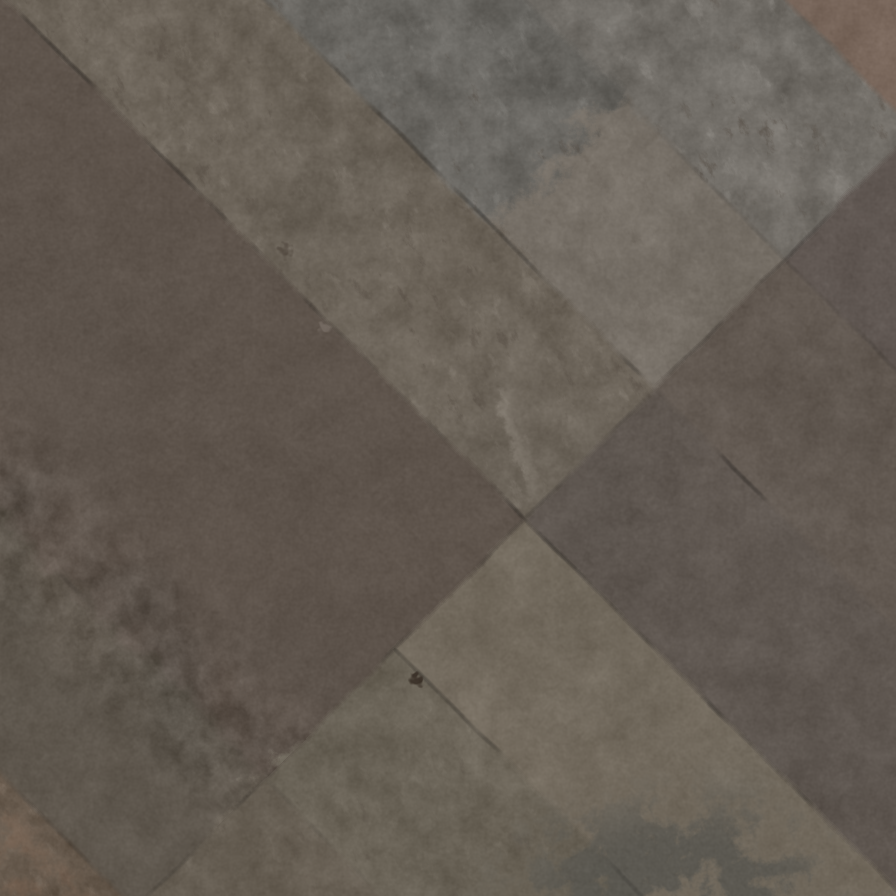
Reproduce this texture procedurally as a three.js fragment shader.

```glsl
// Slate floor laid on the diagonal: slabs one or two rows wide meet along a cross seam.
// The canvas is turned 45 degrees about a junction, rows pick the stone tones,
// and layered gradient noise adds clouding, cleft marks, stains and grain.
varying vec2 vUv;

const float ROW = 0.205;   // width of one row of slabs
const float BUTT = -0.257; // short joint inside one row

vec2 gradientAt(vec2 cell) {
  vec2 h = vec2(dot(cell, vec2(127.1, 311.7)), dot(cell, vec2(269.5, 183.3)));
  return -1.0 + 2.0 * fract(sin(h) * 43758.55);
}

float noise(vec2 p) {
  vec2 i = floor(p), f = fract(p);
  vec2 w = f * f * f * (f * (f * 6.0 - 15.0) + 10.0);
  float a = dot(gradientAt(i), f);
  float b = dot(gradientAt(i + vec2(1.0, 0.0)), f - vec2(1.0, 0.0));
  float c = dot(gradientAt(i + vec2(0.0, 1.0)), f - vec2(0.0, 1.0));
  float d = dot(gradientAt(i + 1.0), f - 1.0);
  return mix(mix(a, b, w.x), mix(c, d, w.x), w.y);
}

float fbm(vec2 p) {
  float sum = 0.0, amp = 0.6;
  for (int i = 0; i < 5; i++) {
    sum += amp * noise(p);
    p = mat2(1.6, 1.2, -1.2, 1.6) * p + 7.3;
    amp *= 0.58;
  }
  return sum;
}

// Stone tone in rgb, strength of its mottling in a
vec4 stone(vec2 q) {
  float row = floor(q.y / ROW);
  if (q.x < 0.0) {
    if (row < -3.0) return vec4(0.40, 0.35, 0.30, 0.20);
    if (row < -2.0) return vec4(0.366, 0.337, 0.300, 0.08);
    if (row < 0.0) return vec4(0.364, 0.325, 0.293, 0.05);
    if (row < 1.0) return vec4(0.418, 0.387, 0.346, 0.14);
    if (row < 2.0) return q.x < BUTT ? vec4(0.412, 0.402, 0.382, 0.17)
                                     : vec4(0.458, 0.431, 0.397, 0.10);
    if (row < 3.0) return vec4(0.440, 0.424, 0.400, 0.17);
    return vec4(0.47, 0.40, 0.355, 0.08);
  }
  if (row < -2.0) return vec4(0.394, 0.362, 0.318, 0.11);
  if (row < -1.0) return vec4(0.412, 0.385, 0.338, 0.12);
  if (row < 0.0) return vec4(0.448, 0.415, 0.366, 0.09);
  if (row < 1.0) return vec4(0.368, 0.337, 0.312, 0.08);
  if (row < 2.0) return vec4(0.382, 0.347, 0.317, 0.08);
  return vec4(0.372, 0.338, 0.318, 0.06);
}

// Soft dark line of half width w at distance d
float line(float d, float w) {
  return 1.0 - smoothstep(w * 0.2, w * 1.8, abs(d));
}

// Irregular chip with a noisy rim
float mark(vec2 p, vec2 centre, float radius) {
  float d = length(p - centre) + 1.1 * radius * noise(p * 160.0);
  return 1.0 - smoothstep(radius * 0.3, radius, d);
}

void main() {
  vec2 p = vUv;
  float cloud = fbm(p * 8.0 + 3.0);
  float detail = fbm(p * 27.0 + 11.0);
  float drift = fbm(p * 3.5 + 21.0);

  // Turned frame: x runs down-right along the rows, y up-right across them
  vec2 d = p - vec2(0.586, 0.421);
  vec2 q = vec2(d.x - d.y, d.x + d.y) * 0.7071;
  q += 0.003 * vec2(noise(p * 16.0), noise(p * 16.0 + 40.0));

  // Crumbled outlines: strongest at the butt joint and the worn lower rows
  float left = step(q.x, 0.0);
  float crumble = 0.005 + left * (0.05 * line(q.y + 2.0 * ROW, 0.05)
                + 0.09 * line(q.x - BUTT, 0.06) * line(q.y - 1.5 * ROW, 0.10));
  vec2 edge = q + crumble * vec2(detail, 0.6 * detail + 0.4 * cloud);
  float soft = 0.0022 + 0.06 * crumble;

  // Slab tones, averaged over a small square for soft edges
  vec4 slab = vec4(0.0);
  for (int i = 0; i < 25; i++) {
    vec2 o = vec2(mod(float(i), 5.0), floor(float(i) / 5.0)) - 2.0;
    slab += stone(edge + o * soft * 0.6) / 25.0;
  }
  vec3 color = slab.rgb;

  // Clouding, with a slight warm drift
  color += slab.a * (0.6 * cloud + 0.75 * detail);
  color += drift * vec3(0.030, 0.025, 0.022);

  // Small brown pits and pale flakes, stretched along the cleft of the stone
  float cleft = fbm(vec2(q.x * 30.0 + q.y * 16.0, q.y * 44.0) + 5.0);
  float rough = smoothstep(0.06, 0.16, slab.a);
  float patchy = smoothstep(-0.25, 0.2, drift + cloud);
  color = mix(color, vec3(0.32, 0.285, 0.25), 0.5 * rough * patchy * smoothstep(0.12, 0.40, cleft));
  color += 0.05 * rough * smoothstep(0.12, 0.45, -cleft);

  // Weathering along the lower edge of the wide slab, rust in the corner
  float worn = line(q.y + 0.40, 0.07) * left;
  color += worn * (0.12 * detail + 0.05 * cleft + vec3(0.02, 0.006, 0.0) * cloud);
  float rust = smoothstep(-0.60, -0.66, q.y) * smoothstep(-0.1, 0.3, detail);
  color = mix(color, vec3(0.44, 0.32, 0.24), 0.35 * rust);

  // Blue-grey bloom at the bottom, and a pale streak near the junction
  float bloom = 1.0 - smoothstep(0.35, 1.0, length((p - vec2(0.76, 0.0)) / vec2(0.27, 0.16)));
  bloom *= (1.0 - left) * step(q.y, 0.0) * smoothstep(-0.10, 0.16, cloud + 0.8 * detail);
  color = mix(color, vec3(0.325, 0.32, 0.298), 0.75 * bloom);
  float streak = line(p.x - 0.582 + 0.25 * (p.y - 0.5) + 0.04 * detail, 0.008);
  color += 0.06 * streak * (1.0 - smoothstep(0.03, 0.09, abs(p.y - 0.51)));

  // Seams: thin and broken, mostly lost where stones are flush
  float nearest = floor(q.y / ROW + 0.5);
  float merged = left * step(abs(nearest + 1.0), 0.5);
  float faint = mix(1.0, 0.4, step(1.5, abs(nearest)));
  float rows = faint * line(q.y - nearest * ROW, 0.0022) * (1.0 - merged);
  float seam = max(rows, 0.6 * line(q.x, 0.0022));
  float filling = smoothstep(-0.18, 0.40, noise(p * 9.0 + 9.0) + 0.6 * noise(p * 31.0));
  color *= 1.0 - 0.26 * seam * filling;

  // Few chips and pinholes
  float pits = max(mark(p, vec2(0.465, 0.241), 0.010), 0.45 * mark(p, vec2(0.319, 0.72), 0.010));
  color = mix(color, vec3(0.19, 0.15, 0.12), 0.8 * pits);
  color += 0.08 * mark(p, vec2(0.362, 0.633), 0.009);

  // Fine grain
  color += 0.026 * noise(p * 150.0) + 0.020 * noise(p * 270.0 + 17.0);
  gl_FragColor = vec4(color, 1.0);
}
```
